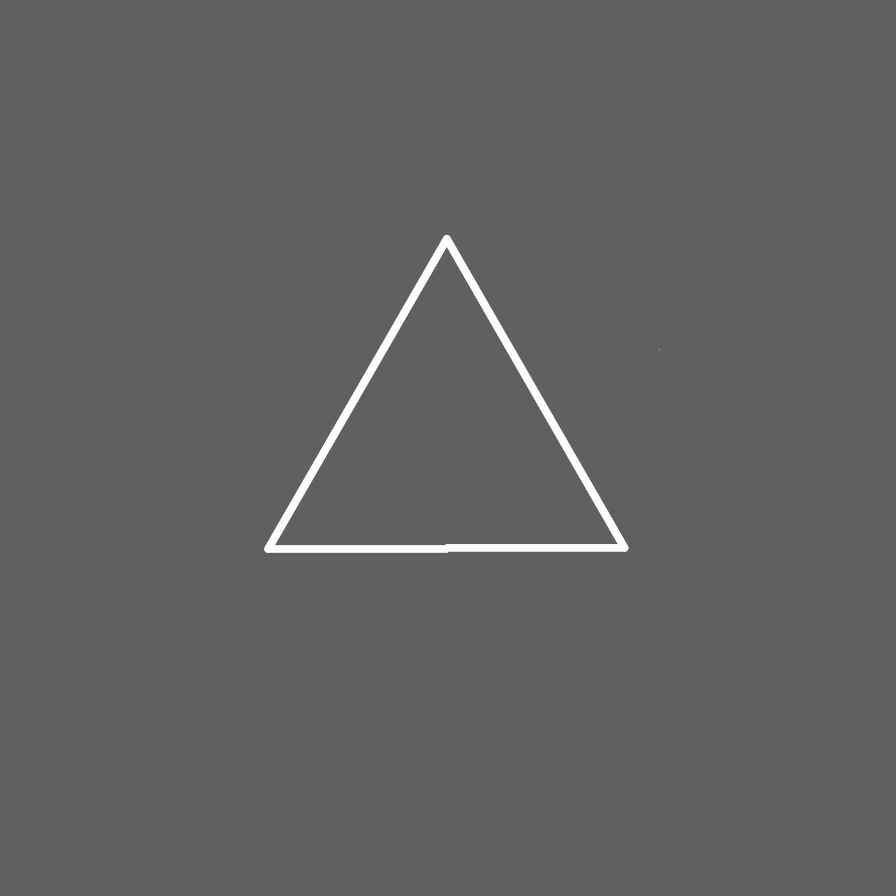
Write a Shadertoy shader that draws this background.

```glsl
#define BACKGROUND vec3(0.377)
#define LINE_COLOR vec3(0.996)
#define APEX vec2(0.4987, 0.7333)
#define LEFT_CORNER vec2(0.2993, 0.3873)
#define RIGHT_CORNER vec2(0.6970, 0.3885)
#define HALF_WIDTH 0.0045
#define BASE_HALF_WIDTH 0.0043
#define SPECK_CENTER vec2(0.7357, 0.6100)
#define SPECK_RADIUS 0.0008
#define SPECK_STRENGTH 0.35

float segmentDistance(vec2 p, vec2 a, vec2 b) {
    vec2 ab = b - a;
    float t = clamp(dot(p - a, ab) / dot(ab, ab), 0.0, 1.0);
    return length(p - a - ab * t);
}

float coverage(float dist, float pixel) {
    return clamp(0.5 - dist / pixel, 0.0, 1.0);
}

void mainImage(out vec4 fragColor, in vec2 fragCoord) {
    vec2 uv = fragCoord / iResolution.xy;
    float pixel = 1.0 / iResolution.y;

    // Slanted sides with round joins
    float sides = min(segmentDistance(uv, LEFT_CORNER, APEX),
                      segmentDistance(uv, RIGHT_CORNER, APEX)) - HALF_WIDTH;

    // Base in two halves with a slight step below the apex
    vec2 leftEnd = vec2(APEX.x, LEFT_CORNER.y);
    vec2 rightEnd = vec2(APEX.x, RIGHT_CORNER.y);
    float leftBase = segmentDistance(uv, LEFT_CORNER, leftEnd) - BASE_HALF_WIDTH;
    float rightBase = segmentDistance(uv, RIGHT_CORNER, rightEnd) - BASE_HALF_WIDTH;
    leftBase = max(leftBase, uv.x - APEX.x - 0.0015);
    rightBase = max(rightBase, APEX.x - 0.0015 - uv.x);
    float triangle = min(sides, min(leftBase, rightBase));

    // Faint isolated speck
    float speck = coverage(length(uv - SPECK_CENTER) - SPECK_RADIUS, pixel);

    vec3 color = mix(BACKGROUND, LINE_COLOR, speck * SPECK_STRENGTH);
    color = mix(color, LINE_COLOR, coverage(triangle, pixel));
    fragColor = vec4(color, 1.0);
}
```
